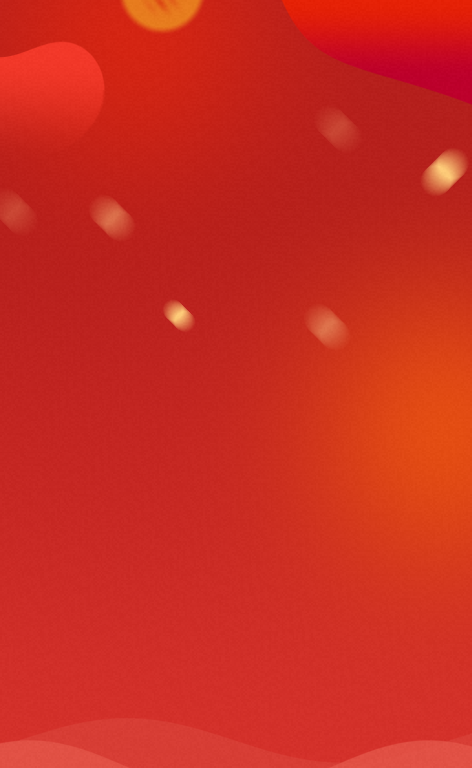
Give the GLSL for this background, as a Shadertoy shader.

```glsl
// Festive red backdrop: a vertical gradient with two warm glows, soft blobs and a
// coin at the top, motion-blurred confetti, and translucent waves at the bottom.
// Positions are in units of canvas height, with the origin at the lower left.
#define GRAIN 0.018
#define GLOW_SIZE 0.185
#define BLUR_RATIO 0.85
#define COIN_CENTER vec2(0.211, 1.013)
#define COIN_RADIUS 0.056
#define GOLD vec3(0.99, 0.79, 0.47)
#define EMBER vec3(0.90, 0.31, 0.07)

const int CONFETTI = 6;
// x, y, radius (negative tilts the other way), brightness
const vec4 confetti[CONFETTI] = vec4[](
    vec4(0.440, 0.832,  0.0200, 0.24),
    vec4(0.579, 0.776, -0.0200, 0.95),
    vec4(0.018, 0.724,  0.0200, 0.24),
    vec4(0.146, 0.716,  0.0195, 0.56),
    vec4(0.233, 0.589,  0.0135, 0.95),
    vec4(0.426, 0.574,  0.0195, 0.56));

float hash(vec2 cell) {
    return fract(sin(dot(cell, vec2(127.1, 311.7))) * 43758.55);
}

// Coverage of a signed distance, smoothed over about one pixel
float fill(float d) {
    float soft = 0.9 / iResolution.y;
    return 1.0 - smoothstep(-soft, soft, d);
}

float glow(vec2 offset, float size) {
    return exp(-dot(offset, offset) / (size * size));
}

// Disc smeared along a diagonal: overlap of its chord with the blur window
float smearedDisc(vec2 q, float radius, float tilt) {
    vec2 axis = vec2(1.0, -tilt) * 0.7071;
    float along = dot(q, axis);
    float across = dot(q, vec2(-axis.y, axis.x));
    float chord = sqrt(max(radius * radius - across * across, 0.0));
    float reach = radius * BLUR_RATIO;
    float overlap = min(along + reach, chord) - max(along - reach, -chord);
    return clamp(overlap / (2.0 * reach), 0.0, 1.0);
}

// Rounded lobe entering from the left, with a dip in its upper edge
float leftBlob(vec2 p) {
    vec2 q = p - vec2(0.0, 0.883);
    float dip = 0.020 * (1.0 - smoothstep(0.0, 0.08, p.x));
    vec2 upper = vec2(max(q.x - 0.081, 0.0) / 0.055, q.y / (0.0625 - dip));
    vec2 lower = q / vec2(0.1354, 0.098);
    return (length(q.y > 0.0 ? upper : lower) - 1.0) * 0.055;
}

// Drape hanging from the top right corner
float cornerDrape(vec2 p) {
    float t = max(p.x - 0.367, 0.0);
    float depth = 0.0716 * (1.0 - exp(-29.5 * t)) + 0.2 * t + t * t * t;
    float slope = 2.11 * exp(-29.5 * t) + 0.2;
    return max((1.0 - p.y - depth) / sqrt(1.0 + slope * slope), 0.367 - p.x);
}

vec3 backdrop(vec2 p) {
    vec3 color = mix(vec3(0.83, 0.19, 0.165), vec3(0.765, 0.145, 0.13), smoothstep(0.0, 0.5, p.y));
    color = mix(color, vec3(0.705, 0.12, 0.11), smoothstep(0.4, 0.76, p.y));
    color = mix(color, vec3(0.84, 0.145, 0.07), 0.95 * glow(p - vec2(0.17, 0.95), 0.19));
    return mix(color, EMBER, 0.95 * glow((p - vec2(0.585, 0.435)) * vec2(1.0, 0.95), GLOW_SIZE));
}

void mainImage(out vec4 fragColor, in vec2 fragCoord) {
    vec2 p = fragCoord / iResolution.y;
    vec3 color = backdrop(p);

    // Left lobe, dissolving downwards
    float fade = smoothstep(0.785, 0.93, p.y);
    color = mix(color, vec3(0.95, 0.22, 0.16), fill(leftBlob(p)) * fade);

    // Coin with a soft rim and a worn red mark
    vec2 q = p - COIN_CENTER;
    float coin = 1.0 - smoothstep(-0.009, 0.003, length(q) - COIN_RADIUS);
    float mark = glow((q + vec2(0.0, 0.015)) / vec2(1.0, 0.7), 0.019);
    mark *= 0.65 + 0.35 * sin(q.x * 330.0 + q.y * 240.0);
    vec3 coinColor = mix(vec3(0.91, 0.50, 0.12), vec3(0.87, 0.29, 0.08), mark);
    color = mix(color, coinColor, coin * 0.97);

    // Corner drape
    vec3 drape = mix(vec3(0.74, 0.0, 0.17), vec3(0.90, 0.13, 0.02), smoothstep(0.895, 1.0, p.y));
    color = mix(color, drape, fill(cornerDrape(p)));

    // Confetti
    for (int i = 0; i < CONFETTI; i++) {
        vec4 piece = confetti[i];
        float cover = smearedDisc(p - piece.xy, abs(piece.z), sign(piece.z));
        vec3 tint = mix(vec3(0.86, 0.43, 0.30), GOLD, smoothstep(0.4, 0.95, piece.w));
        color = mix(color, tint, cover * min(piece.w + 0.25, 1.0));
    }

    // Waves, back then front
    float backWave = 0.036 + 0.029 * cos(11.2 * (p.x - 0.165));
    float frontWave = 0.036 * cos(12.1 * (p.x - 0.039));
    color = mix(color, vec3(0.845, 0.245, 0.21), fill(p.y - backWave) * 0.9);
    color = mix(color, vec3(0.89, 0.33, 0.28), fill(p.y - frontWave) * 0.85);

    // Fine grain
    color += GRAIN * (hash(floor(p * 420.0)) - 0.5);
    fragColor = vec4(color, 1.0);
}
```
